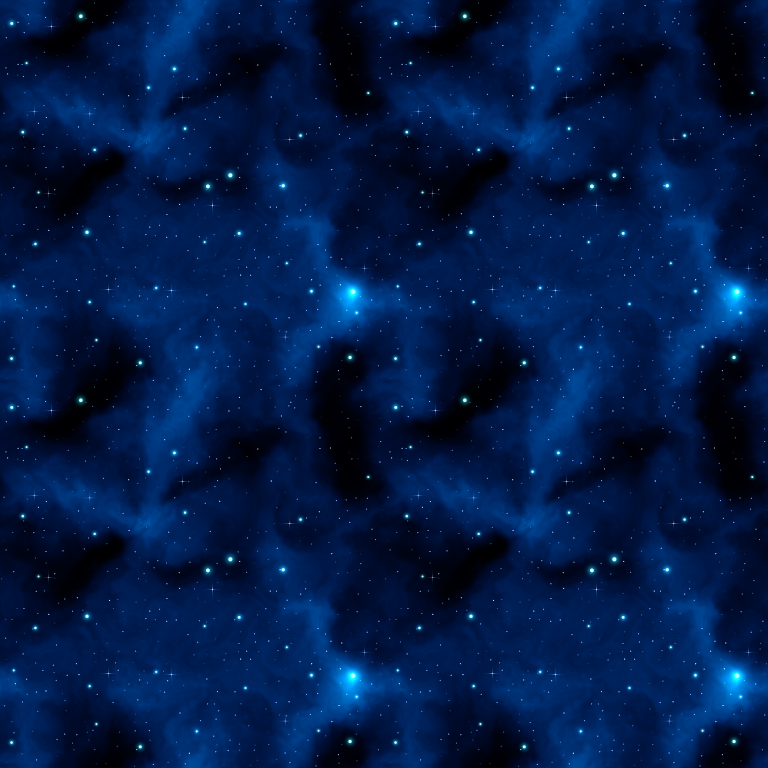
Give the GLSL for this texture, as a Shadertoy shader.

```glsl
vec3 hash(vec2 p) {
    vec3 q = fract(p.xyx * vec3(.1031, .1030, .0973));
    q += dot(q, q.yxz + 33.33);
    return fract((q.xxy + q.yzz) * q.zyx);
}

// Gradient noise that wraps after a whole number of cells
float corner(vec2 cell, vec2 f, float cells, float seed) {
    return dot(hash(mod(cell, cells) + seed).xy * 2. - 1., f);
}

float noise(vec2 p, float cells, float seed) {
    vec2 i = floor(p * cells), f = fract(p * cells);
    vec2 u = f * f * f * (f * (f * 6. - 15.) + 10.), e = vec2(1, 0);
    return mix(mix(corner(i, f, cells, seed), corner(i + e, f - e, cells, seed), u.x),
               mix(corner(i + e.yx, f - e.yx, cells, seed), corner(i + 1., f - 1., cells, seed), u.x), u.y);
}

float fbm(vec2 p, float cells, float seed) {
    float sum = 0., amplitude = .6;
    for (int i = 0; i < 5; i++) {
        sum += amplitude * noise(p, cells, seed + float(i) * 19.);
        cells *= 2.;
        amplitude *= .52;
    }
    return sum;
}

// Soft streak from a to b on the wrapped tile
float streak(vec2 p, vec2 a, vec2 b, float radius) {
    vec2 axis = b - a, d = p - a;
    d -= round(d - .5 * axis);
    d -= axis * clamp(dot(d, axis) / dot(axis, axis), 0., 1.);
    return exp(-dot(d, d) / (radius * radius));
}

// Offset from the star of this cell; its random values go to rnd
vec2 starOffset(vec2 p, float cells, float seed, out vec3 rnd) {
    vec2 g = p * cells;
    rnd = hash(mod(floor(g), cells) + seed);
    return (fract(g) - .15 - .7 * rnd.xy) / cells;
}

float disc(float d, float radius, float pixel) {
    return clamp((radius - d) / pixel + .5, 0., 1.);
}

float nebula(vec2 p) {
    vec2 warp = vec2(fbm(p, 4., 11.), fbm(p, 4., 47.));
    vec2 q = p + .2 * warp;
    float b = .27;

    // Lit clouds
    b += .26 * streak(q, vec2(.91, .23), vec2(.74, .06), .065);
    b += .17 * streak(q, vec2(.92, .24), vec2(1.01, .21), .055);
    b += .15 * streak(q, vec2(.90, .30), vec2(.70, .58), .05);
    b += .09 * streak(q, vec2(.90, .55), vec2(.87, .36), .035);
    b += .18 * streak(q, vec2(.48, .98), vec2(.41, .68), .09);
    b += .15 * streak(q, vec2(.08, .71), vec2(.42, .69), .055);
    b += .15 * streak(q, vec2(.02, .05), vec2(.08, -.03), .07);
    b += .09 * streak(q, vec2(.42, .18), vec2(.75, .26), .15);
    b += .09 * streak(q, vec2(.38, .22), vec2(.50, .02), .07);
    b += .06 * streak(q, vec2(.42, .40), vec2(.62, .35), .07);

    // Dark dust
    b -= .28 * streak(q, vec2(.33, .99), vec2(.17, .89), .075);
    b -= .27 * streak(q, vec2(.70, .85), vec2(.53, .74), .065);
    b -= .28 * streak(q, vec2(.88, 1.08), vec2(.94, .74), .07);
    b -= .18 * streak(q, vec2(.03, .57), vec2(.48, .52), .065);
    b -= .16 * streak(q, vec2(.29, .58), vec2(.18, .50), .04);
    b -= .11 * streak(q, vec2(.0, .42), vec2(.10, .46), .09);
    b -= .11 * streak(q, vec2(.15, .13), vec2(.25, .0), .09);
    b -= .10 * streak(q, vec2(.62, .72), vec2(.60, .50), .06);

    // Billows and fine wisps
    b += .32 * fbm(q + .15 * warp.yx, 4., 83.);
    b *= 1. + .5 * fbm(q + .3 * warp, 9., 131.);

    // Glow around the brightest star
    b += .2 * streak(p, vec2(.919, .24), vec2(.90, .22), .05);
    b += .25 * streak(p, vec2(.919, .24), vec2(.915, .236), .02);
    return .5 * (b + sqrt(b * b + .003));
}

void mainImage(out vec4 fragColor, in vec2 fragCoord) {
    // Two by two tiles
    vec2 p = fract(fragCoord / iResolution.xy * 2.);
    float pixel = 2. / iResolution.y;

    float b = nebula(p);
    vec3 color = vec3(0, .62 * pow(b, 1.5), b);

    // Star dust
    vec3 rnd;
    vec2 d = starOffset(p, 38., 7., rnd);
    float shine = smoothstep(.55, 1.05, rnd.z);
    color += mix(vec3(.4, .65, .9), vec3(.85, .9, .9), rnd.x) * shine * disc(length(d), .0014, pixel);

    // Round stars with teal halos
    d = starOffset(p, 7., 61., rnd);
    float size = mix(.0025, .007, pow(rnd.z, 4.)) * step(.45, rnd.z);
    if (size > 0.) {
        float r = length(d);
        color += vec3(.05, .5, .55) * exp(-r * r / (size * size * 3.));
        color = mix(color, vec3(.8, 1, .98), disc(r, size * .8, pixel));
    }

    // Four-pointed sparkles
    d = abs(starOffset(p, 5., 103., rnd));
    float arms = disc(d.y, .0006, pixel) * exp(-d.x / .006) + disc(d.x, .0006, pixel) * exp(-d.y / .006);
    color += vec3(.5, .7, .8) * arms * step(.6, rnd.z);

    // Brightest star
    float r = length(p - vec2(.919, .24));
    color += vec3(.1, .45, .4) * exp(-r * r / .00015);
    color = mix(color, vec3(.7, 1, 1), disc(r, .006, pixel));

    fragColor = vec4(clamp(color, 0., 1.), 1);
}
```
